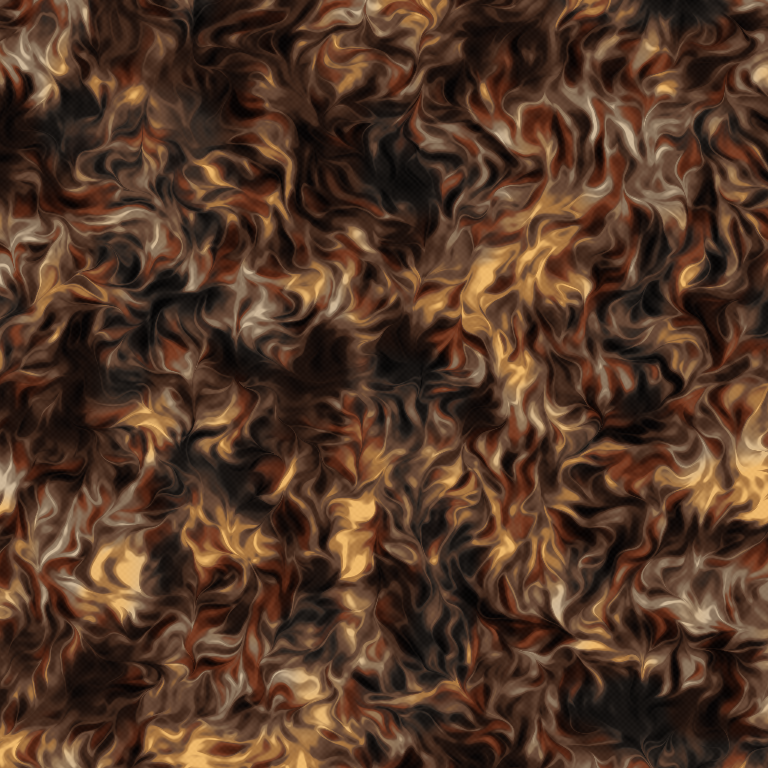
Reproduce this texture procedurally as a Shadertoy shader.

```glsl
// Tangled, flame-like brown fur with dark hollows and golden tufts.
// Noise is smeared along a wavy, mostly upright flow field to make strands,
// then strands, outlines and broad patches pick a tone from a colour ramp.

float hash(vec2 p) {
    return fract(sin(dot(p, vec2(127.1, 311.7))) * 43758.5453);
}

float noise(vec2 p) {
    vec2 i = floor(p), f = fract(p);
    f = f * f * (3.0 - 2.0 * f);
    return mix(mix(hash(i), hash(i + vec2(1, 0)), f.x),
               mix(hash(i + vec2(0, 1)), hash(i + vec2(1, 1)), f.x), f.y);
}

// Unit direction of the hair: upright with strong bends
vec2 flow(vec2 p) {
    float angle = 3.8 * (noise(p * 17.0 + 5.3) - 0.5)
                + 2.4 * (noise(p * 38.0 + 21.7) - 0.5) - 0.1;
    return vec2(sin(angle), cos(angle));
}

// Two independent strand fields, smeared both ways along the flow
vec2 strands(vec2 p) {
    mat2 turn = mat2(0.825, 0.565, -0.565, 0.825);
    vec2 sum = vec2(0.0);
    float total = 0.0;
    for (int side = -1; side <= 1; side += 2) {
        vec2 q = p;
        for (int i = 0; i < 12; i++) {
            float weight = 1.0 - float(i) / 13.0;
            vec2 r = turn * q;
            sum += weight * vec2(noise(r * 105.0 + 40.0), noise(r * 72.0 + 90.0));
            total += weight;
            q += float(side) * 0.0029 * flow(q);
        }
    }
    return (sum / total - 0.5) / vec2(0.105, 0.12);
}

// Colour for a tone that is spread roughly like a normal distribution
vec3 furRamp(float tone, float warmth) {
    vec3 tan_ = mix(vec3(0.54, 0.45, 0.36), vec3(0.66, 0.46, 0.25), warmth);
    vec3 light = mix(vec3(0.80, 0.71, 0.59), vec3(0.93, 0.72, 0.42), warmth);
    vec3 c = mix(vec3(0.03, 0.02, 0.02), vec3(0.12, 0.07, 0.05), smoothstep(-2.2, -1.1, tone));
    c = mix(c, vec3(0.26, 0.16, 0.11), smoothstep(-1.2, -0.3, tone));
    c = mix(c, vec3(0.40, 0.28, 0.21), smoothstep(-0.3, 0.6, tone));
    c = mix(c, tan_, smoothstep(0.6, 1.5, tone));
    return mix(c, light, smoothstep(1.6, 2.6, tone));
}

void mainImage(out vec4 fragColor, in vec2 fragCoord) {
    vec2 uv = fragCoord / min(iResolution.x, iResolution.y);
    vec2 strand = strands(uv);

    // Broad patches, frayed at their borders by the strands
    vec2 frayed = uv + 0.006 * strand.yx * vec2(0.6, 1.0);
    float patchTone = (0.65 * noise(frayed * 13.0 + 7.0)
                     + 0.35 * noise(frayed * 29.0 + 63.0) - 0.5) / 0.155;
    float glow = smoothstep(0.62, 0.9, noise(frayed * vec2(15.0, 11.0) + 33.0));

    // Pale outlines that curl around the locks
    float outline = 1.0 - smoothstep(0.0, 0.75, abs(strand.y));

    // Strands fade out inside the dark hollows
    float relief = smoothstep(-2.0, -0.2, patchTone);
    float tone = 0.62 * patchTone - 0.12
               + mix(0.3, 1.0, relief) * (0.72 * strand.x + 0.95 * (outline - 0.28))
               + 0.9 * glow;

    float warmth = clamp(0.9 * glow + smoothstep(0.35, 0.75, noise(uv * 10.0 + 81.0)), 0.0, 1.0);
    vec3 color = furRamp(tone, warmth);

    // Rusty flanks beside the outlines, cool grey in some shadows
    float rust = smoothstep(0.2, 1.2, strand.y) * (1.0 - smoothstep(0.3, 1.4, tone));
    color *= mix(vec3(1.0), vec3(1.22, 0.86, 0.66), rust * relief);
    float cool = smoothstep(0.5, 0.75, noise(uv * 12.0 + 140.0)) * (1.0 - smoothstep(-1.0, 0.6, tone));
    color = mix(color, vec3(dot(color, vec3(0.4, 0.4, 0.2))) * vec3(1.0, 1.0, 0.95), 0.7 * cool);

    // Faint woven grain
    color += 0.012 * sin(uv.x * 800.0) * sin(uv.y * 800.0);
    fragColor = vec4(clamp(color, 0.0, 1.0), 1.0);
}
```
